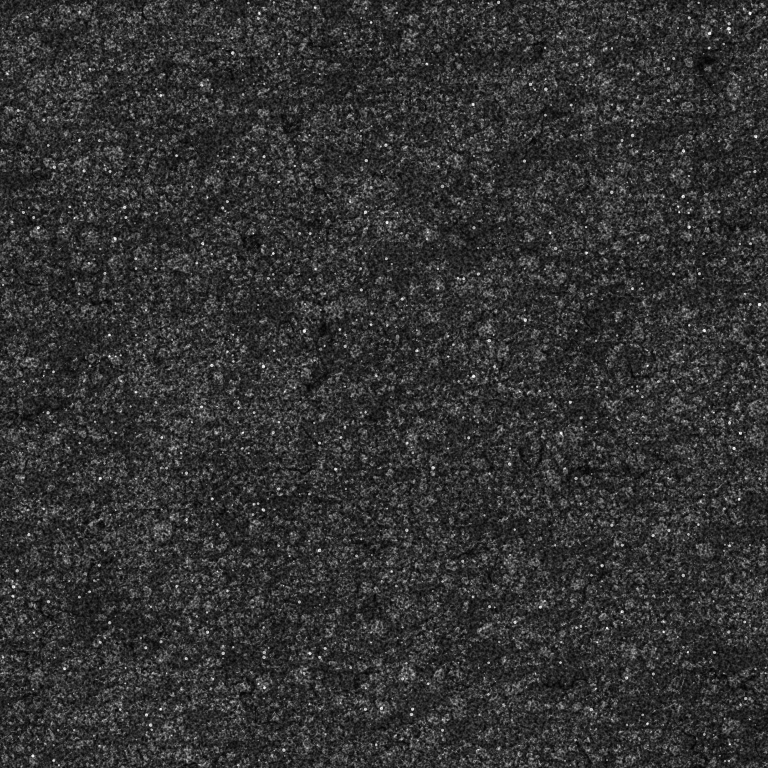
Write a WebGL 2 fragment shader that draws this texture.

```glsl
#version 300 es
precision highp float;
// Dark crumbly soil: three sizes of overlapping clods with shaded tops and
// shadowed rims, broken cracks between them, fine gradient-noise grain over
// everything and a scatter of small pale mineral specks.

uniform vec2 u_resolution;
out vec4 fragColor;

const float BASE_TONE = 0.218;      // grey of average soil
const float CONTRAST = 0.098;       // grey change per unit of relief
const float HIGHLIGHT_SKEW = 0.010; // extra lift of the brightest grains
const float FINE_SCALE = 430.0;     // grain frequencies, cells per canvas
const float GRAIN_SCALE = 255.0;
const float CRUMB_SCALE = 115.0;
const float FINE_GAIN = 2.0;
const float GRAIN_GAIN = 3.0;
const float CRUMB_GAIN = 1.5;
const float CRACK_SCALE = 17.0;
const float CRACK_DEPTH = 1.3;
const float RIM_DEPTH = -1.25;      // relief in the shadow around a clod
const float SPECK_SCALE = 150.0;
const float SPECK_SHARE = 0.065;    // share of cells that hold a speck
const vec2 LIGHT_DIR = vec2(-0.45, 0.89);
const float TAU = 6.2831853;

// Integer hash giving two values in 0..1
vec2 hash2(vec2 cell, uint seed) {
    uvec2 v = uvec2(ivec2(cell)) + uvec2(seed * 7919u, seed * 104729u);
    v = v * 1664525u + 1013904223u;
    v.x += v.y * 1664525u;
    v.y += v.x * 1664525u;
    v ^= v >> 16u;
    v.x += v.y * 1664525u;
    v.y += v.x * 1664525u;
    v ^= v >> 16u;
    return vec2(v >> 8u) / 16777216.0;
}

mat2 rotation(float angle) {
    float c = cos(angle), s = sin(angle);
    return mat2(c, s, -s, c);
}

float cornerSlope(vec2 cell, vec2 offset, uint seed) {
    float angle = TAU * hash2(cell, seed).x;
    return dot(vec2(cos(angle), sin(angle)), offset);
}

float gradientNoise(vec2 p, uint seed) {
    vec2 cell = floor(p), f = p - cell;
    vec2 w = f * f * f * (f * (f * 6.0 - 15.0) + 10.0);
    vec2 e = vec2(1.0, 0.0);
    float low = mix(cornerSlope(cell, f, seed), cornerSlope(cell + e, f - e, seed), w.x);
    float high = mix(cornerSlope(cell + e.yx, f - e.yx, seed),
                     cornerSlope(cell + 1.0, f - 1.0, seed), w.x);
    return mix(low, high, w.y);
}

// Paints one size of clods over the relief below it
float addClods(float relief, vec2 uv, float scale, float share, uint seed) {
    vec2 p = uv * scale;
    vec2 wobble = vec2(gradientNoise(p * 2.3, seed + 1u), gradientNoise(p * 2.3, seed + 2u));
    p += 0.28 * wobble;
    vec2 home = floor(p);
    for (int y = -1; y <= 1; y++) {
        for (int x = -1; x <= 1; x++) {
            vec2 cell = home + vec2(x, y);
            vec2 chance = hash2(cell, seed + 3u);
            if (chance.x > share) continue;
            vec2 form = hash2(cell, seed + 4u);
            vec2 center = cell + 0.2 + 0.6 * hash2(cell, seed + 5u);
            float radius = mix(0.27, 0.5, chance.y);
            vec2 q = (p - center) / radius;
            vec2 axes = vec2(mix(0.85, 1.1, form.y), mix(1.55, 1.0, form.y));
            float d = length(rotation(TAU * form.x) * q * axes);
            // Shadow is wider on the side turned from the light
            float reach = 1.25 - 0.13 * dot(q, LIGHT_DIR);
            float rim = 1.0 - smoothstep(0.95, reach + 0.15, d);
            float body = 1.0 - smoothstep(0.82, 1.02, d);
            float top = 0.42 + 0.38 * dot(q, LIGHT_DIR) - 0.45 * d * d;
            relief = mix(relief, RIM_DEPTH, 0.75 * rim);
            relief = mix(relief, top + 0.3 * (form.y - 0.5), body);
        }
    }
    return relief;
}

// Thin wandering gaps that fade in and out
float cracks(vec2 uv) {
    vec2 p = uv * CRACK_SCALE;
    p += 0.35 * vec2(gradientNoise(p * 3.1, 41u), gradientNoise(p * 3.1, 42u));
    float line = 1.0 - smoothstep(0.0, 0.06, abs(gradientNoise(p, 43u)));
    return line * smoothstep(0.0, 0.3, gradientNoise(p * 0.8, 44u));
}

float specks(vec2 uv, float pixel) {
    vec2 p = uv * SPECK_SCALE, cell = floor(p);
    vec2 chance = hash2(cell, 51u);
    float radius = mix(0.13, 0.34, pow(chance.y, 4.0));
    vec2 center = cell + mix(vec2(0.35), vec2(0.65), hash2(cell, 52u));
    float soft = pixel * SPECK_SCALE * 0.6;
    float dot1 = 1.0 - smoothstep(radius - soft, radius + soft, length(p - center));
    return dot1 * step(chance.x, SPECK_SHARE) * mix(0.25, 0.6, chance.y);
}

void main() {
    vec2 uv = gl_FragCoord.xy / u_resolution.y;
    float relief = -0.25;
    relief = addClods(relief, uv, 92.0, 0.85, 1u);
    relief = addClods(relief, uv, 54.0, 0.5, 11u);
    relief = addClods(relief, uv, 31.0, 0.2, 21u);
    relief -= CRACK_DEPTH * cracks(uv);
    relief += 0.5 * gradientNoise(uv * 7.0, 31u) + 0.28;

    // Grain layers are turned so their grids do not line up with the canvas
    float grain = FINE_GAIN * gradientNoise(rotation(0.6) * uv * FINE_SCALE, 32u)
                + GRAIN_GAIN * gradientNoise(rotation(1.1) * uv * GRAIN_SCALE, 33u)
                + CRUMB_GAIN * gradientNoise(rotation(0.3) * uv * CRUMB_SCALE, 34u);
    float s = relief + grain * clamp(1.0 + 0.3 * relief, 0.6, 1.2);

    float tone = BASE_TONE + CONTRAST * s + HIGHLIGHT_SKEW * s * s;
    tone += specks(uv, 1.0 / u_resolution.y);
    fragColor = vec4(vec3(clamp(tone, 0.02, 0.95)), 1.0);
}
```
